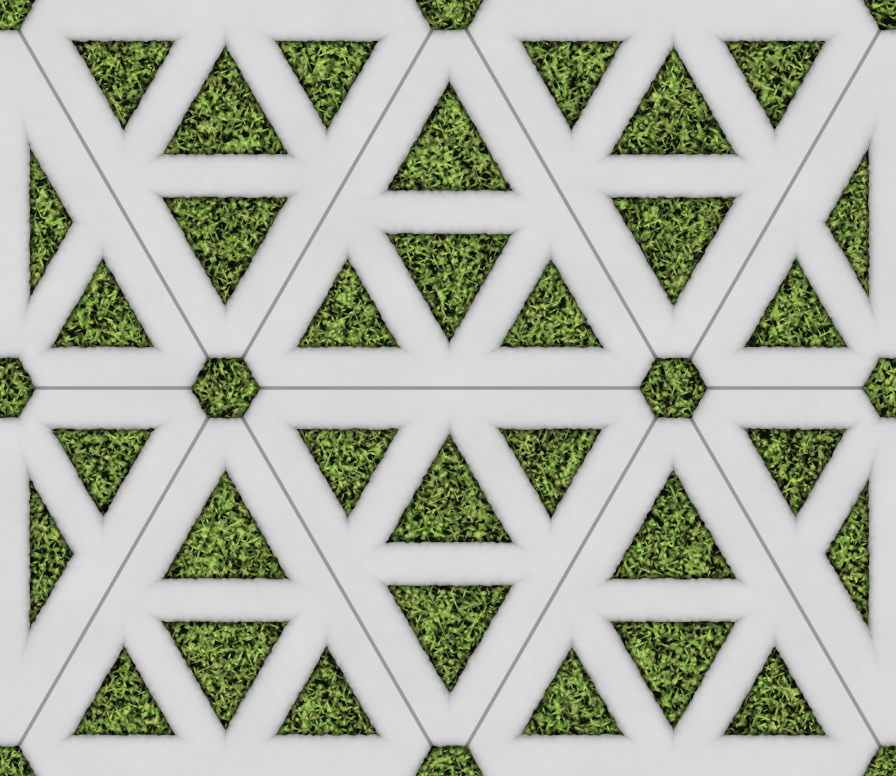
Give the GLSL for this pattern, as a Shadertoy shader.

```glsl
float hash(vec2 p) {
    vec3 q = fract(p.xyx * 0.1031);
    q += dot(q, q.yzx + 33.33);
    return fract((q.x + q.y) * q.z);
}

float noise(vec2 p) {
    vec2 cell = floor(p), f = fract(p);
    f *= f * (3.0 - 2.0 * f);
    return mix(mix(hash(cell), hash(cell + vec2(1, 0)), f.x),
               mix(hash(cell + vec2(0, 1)), hash(cell + vec2(1, 1)), f.x), f.y);
}

// Equilateral triangle standing on the middle of its base
float triangle(vec2 p, float halfBase) {
    return max(-p.y, 0.866 * (abs(p.x) - halfBase) + 0.5 * p.y);
}

float hexagon(vec2 p, float apothem) {
    p = abs(p);
    return max(p.y, 0.866 * p.x + 0.5 * p.y) - apothem;
}

// Short blades: stretched noise laid in several directions
vec3 grass(vec2 p) {
    float blade = 0.0;
    for (int i = 0; i < 4; i++) {
        float angle = 0.4 + 0.785 * float(i);
        vec2 along = vec2(cos(angle), sin(angle));
        vec2 q = vec2(dot(p, along), dot(p, vec2(-along.y, along.x)));
        blade = max(blade, noise(q * vec2(75, 180) + 300.0 + 71.0 * float(i)));
    }
    float light = smoothstep(0.32, 1.08, blade) + 0.4 * (noise(p * 190.0 + 900.0) - 0.5);
    light += 0.16 * (noise(p * 28.0 + 50.0) - 0.5);
    vec3 tint = mix(vec3(0.58, 0.77, 0.32), vec3(0.70, 0.77, 0.40), noise(p * 95.0 + 20.0));
    return tint * clamp(light, 0.08, 1.1);
}

// Concrete with faint stains
vec3 concrete(vec2 p) {
    return vec3(0.852 + 0.02 * (noise(p * 9.0 + 40.0) - 0.5)
                      + 0.012 * (noise(p * 45.0 + 80.0) - 0.5));
}

void mainImage(out vec4 fragColor, in vec2 fragCoord) {
    // One unit is the side of a slab; the middle joint lies at y = 0
    float pixel = 2.0 / iResolution.x;
    vec2 p = (fragCoord - vec2(0, 0.5 * iResolution.y)) * pixel;

    // Fold into half a slab, apex up
    vec2 q = vec2(abs(fract(p.x + 0.497) - 0.5), abs(p.y));
    float slant = 0.433 - 0.866 * q.x - 0.5 * q.y;
    float joint = min(abs(slant), q.y);
    bool inverted = slant < 0.0;
    bool cutSlab = abs(p.x - 1.0) > 0.5 && !inverted;
    if (inverted) q = vec2(0.5, 0.866) - q;

    // Planting holes
    float hole = triangle(q - vec2(0.2266, 0.092), 0.1135);
    if (cutSlab) {
        float halfHole = 0.866 * (q.x - 0.16) + 0.5 * abs(q.y - 0.37);
        hole = min(hole, max(0.064 - q.x, halfHole));
        hole = min(hole, hexagon(q, 0.0665));
    } else {
        hole = min(hole, triangle(vec2(q.x, 0.344 - q.y), 0.1395));
        hole = min(hole, triangle(q - vec2(0, 0.441), 0.1395));
    }
    hole = min(hole, hexagon(q - vec2(0.5, 0), 0.0665));
    hole = min(hole, hexagon(q - vec2(0, 0.866), 0.0665));
    hole += 0.004 * (noise(p * 110.0 + 10.0) - 0.5);

    // Slab, joints and the shade around the holes
    vec3 color = concrete(p);
    color = mix(vec3(0.59), color, smoothstep(0.003 - 0.5 * pixel, 0.005 + 0.5 * pixel, joint));
    color *= 1.0 - 0.42 * exp(-150.0 * max(hole, 0.0));

    // Grass, darker under the rim
    vec3 lawn = grass(p) * mix(0.5, 1.0, smoothstep(0.0, 0.014, -hole));
    color = mix(lawn, color, smoothstep(-0.7 * pixel, 0.7 * pixel, hole));
    fragColor = vec4(color, 1.0);
}
```
